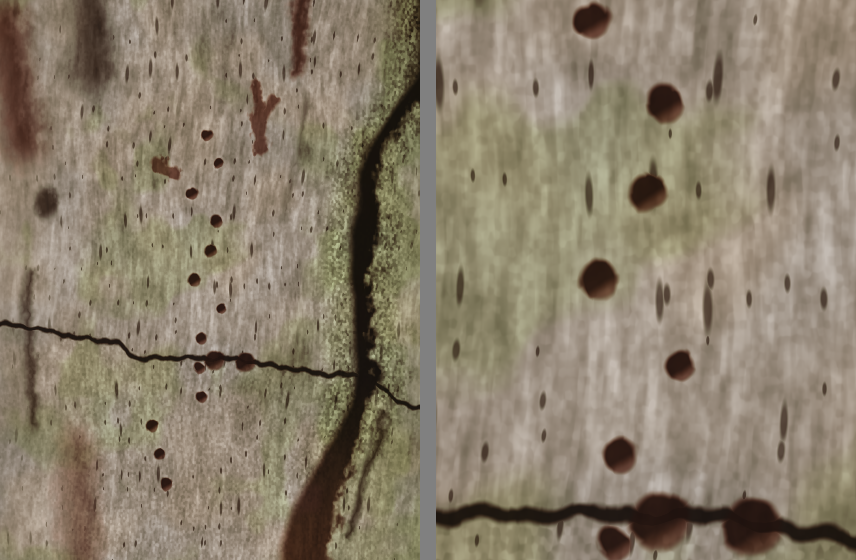
Left, the full canvas; right, a detail of the centre.
Reproduce this texture procedurally as a Shadertoy shader.

```glsl
// Weathered wood: upright fibres, worm holes, soft hollows and mossy cracks.
// Smoothed cellular noise gives grain and relief, capsule distances carve hollows;
// one tone value is then mapped to a ramp from crack black to pale fibre.

const vec3 RAMP[6] = vec3[6](
    vec3(.08, .06, .05), vec3(.23, .17, .13), vec3(.36, .30, .25),
    vec3(.47, .43, .36), vec3(.58, .53, .47), vec3(.69, .65, .60));

float hash(vec2 c) {
    vec3 q = fract(c.xyx * .1031);
    q += dot(q, q.yzx + 33.33);
    return fract((q.x + q.y) * q.z);
}

// Cellular noise, cell values blended by distance
float cells(vec2 p) {
    vec2 id = floor(p), f = p - id;
    float sum = 0., total = 0.;
    for (int i = 0; i < 9; i++) {
        vec2 o = vec2(i % 3 - 1, i / 3 - 1), c = id + o;
        vec2 d = o + .2 + .6 * vec2(hash(c), hash(c + 57.)) - f;
        float w = exp(-6. * dot(d, d));
        sum += w * hash(c + 131.);
        total += w;
    }
    return sum / total;
}

float layers(vec2 p) {
    return .5 * cells(p) + .3 * cells(p * 2.1 + 7.) + .2 * cells(p * 4.3 + 19.);
}

// Scattered upright slits, at most one per cell
float slits(vec2 p, vec2 cell, vec2 size, float share) {
    vec2 id = floor(p / cell);
    vec2 center = (id + .3 + .4 * vec2(hash(id + 3.), hash(id + 11.))) * cell;
    float d = length((p - center) / (size * (.5 + .7 * hash(id + 23.))));
    return (1. - smoothstep(.5, 1.2, d)) * step(hash(id + 41.), share);
}

float groove(vec2 p, vec2 a, vec2 b, float radius, float blur) {
    vec2 pa = p - a, ba = b - a;
    float d = length(pa - ba * clamp(dot(pa, ba) / dot(ba, ba), 0., 1.));
    return 1. - smoothstep(-blur, blur, d - radius);
}

float crackHeight(float x) {
    return .42 - .03 * (smoothstep(0., .2, x) + smoothstep(.2, .25, x)
        + smoothstep(.38, .62, x) + 2. * smoothstep(.63, .75, x))
        + .002 * sin(x * 95.) + .0015 * sin(x * 211.);
}

// x: hole mask, y: pale rim, z: lit lower wall
vec3 wormHole(vec2 p, vec2 center, float radius) {
    vec2 v = (p - center) / radius;
    float d = length(v), mask = 1. - smoothstep(.75, 1.1, d);
    return vec3(mask, exp(-14. * (d - 1.2) * (d - 1.2)), mask * smoothstep(.1, .9, .6 * v.x - v.y));
}

vec3 woodRamp(float tone) {
    int i = int(clamp(floor(tone), 0., 4.));
    return mix(RAMP[i], RAMP[i + 1], tone - float(i));
}

void mainImage(out vec4 fragColor, in vec2 fragCoord) {
    vec2 p = fragCoord / iResolution.y;
    float broad = layers(p * vec2(9, 5)) - .5;
    float rough = layers(p * vec2(48, 34) + 5.) - .5;
    vec2 w = p + .03 * vec2(broad, -broad) + .022 * rough;
    vec2 grain = vec2(p.x - .12 * p.x * p.y + .004 * sin(p.y * 17. + p.x * 9.), p.y);
    float crackY = crackHeight(p.x);
    float below = 1. - smoothstep(-.01, .01, p.y - crackY);
    float right = smoothstep(.62, .75, p.x);
    float focus = mix(.45, 1., smoothstep(.02, .2, p.x) * (1. - .6 * right));

    // Fibres, speckle and side-lit relief
    float fibre = cells(grain * vec2(170, 24)) - .5;
    float fine = cells(grain * vec2(300, 65) + 31.) - .5;
    float speck = cells(p * vec2(260, 210)) - .5;
    vec2 scale = vec2(24, 9);
    float relief = layers(grain * scale) - layers((grain + vec2(.006, -.006)) * scale);
    float tone = 4.22 + 1.5 * (broad + rough) + 2.2 * relief;
    tone += focus * (mix(1.1, .6, below) * fibre + .7 * fine + mix(.6, 1.1, below) * speck);
    tone -= .55 * right + .45 * smoothstep(.75, 1., p.y);
    tone -= .5 * below * (1. - smoothstep(.02, .1, p.x));

    // Soft hollows
    float red = groove(w, vec2(.01, .96), vec2(.035, .75), .03, .035);
    float dark = .68 * max(red, groove(w, vec2(.17, 1.02), vec2(.16, .88), .035, .035));
    dark = max(dark, .75 * groove(w, vec2(.075, .65), vec2(.08, .635), .017, .014));
    dark = max(dark, .8 * groove(w, vec2(.055, .5), vec2(.055, .24), .007, .014));
    float trough = groove(w, vec2(.14, .2), vec2(.15, -.02), .03, .03);
    float gully = groove(w, vec2(.535, 1.02), vec2(.53, .88), .013, .012);
    dark = max(dark, max(.4 * trough, .75 * gully));
    dark = max(dark, .5 * groove(w, vec2(.55, .83), vec2(.51, .62), .006, .013));

    // Ragged cavities and slits along the grain
    float cavity = max(groove(w, vec2(.455, .85), vec2(.465, .74), .012, .004),
        groove(w, vec2(.465, .78), vec2(.49, .825), .008, .004));
    cavity = max(cavity, groove(w, vec2(.28, .705), vec2(.31, .695), .012, .004));
    float slit = max(slits(grain, vec2(.037, .065), vec2(.0028, .015), .3),
        slits(grain + .017, vec2(.023, .031), vec2(.002, .006), .25));
    dark = max(dark, .62 * max(cavity, focus * slit));
    red = max(max(red, .6 * trough), max(gully, cavity));

    // Long fissure and the thin crack beside it
    float foot = 1. - smoothstep(0., .35, p.y);
    float fissureX = .655 + .11 * smoothstep(.68, .9, p.y) - .105 * foot;
    float away = abs(w.x - fissureX) + .022 * rough;
    float fissure = 1. - smoothstep(-.012, .012, away - .021 - .022 * foot);
    dark = max(dark, fissure * mix(.98, .78, foot));
    dark = max(dark, .8 * groove(w, vec2(.69, .26), vec2(.625, .04), .006, .009));
    red = max(red, fissure * foot);

    // Cross crack of varying width
    float gap = abs(p.y - crackY + .006 * rough);
    float width = .0025 + .003 * cells(vec2(p.x * 30., 2));
    dark = max(dark, .93 - .93 * smoothstep(width * .5, width + .003, gap));
    tone -= .5 * exp(-gap * 90.);

    // Worm holes: a wandering column, then a pair on the crack
    vec3 hole = vec3(0);
    for (int i = 0; i < 15; i++) {
        float k = float(i), y = .76 - .052 * k, pairX = .384 + .054 * (k - 13.);
        vec2 c = vec2(.28 + .026 * sin(k * 2.3) + .09 * smoothstep(.2, .36, y), y);
        bool paired = i > 12;
        if (paired) c = vec2(pairX, crackHeight(pairX));
        float radius = paired ? .018 : .008 + .005 * hash(vec2(k, 4));
        hole = max(hole, wormHole(p + .008 * rough, c, radius));
    }
    tone += .35 * hole.y * (1. - hole.x);
    dark = max(dark, hole.x * (.9 - .35 * hole.z));
    red = max(red, hole.x);

    // Moss hugs the fissure and drifts in thin patches
    float patches = smoothstep(.5, .68, layers(p * vec2(7, 6) + 43.));
    float edge = exp(-pow(abs(away - .035) / .035, 2.)) * smoothstep(.1, .3, p.y);
    float moss = min(.75 * edge + .6 * patches + .4 * right, 1.);
    tone += edge * (2.4 * speck - .7) - .3 * patches;

    // Tone to colour, then tints
    vec3 color = woodRamp(clamp(tone, 0., 5.7) * (1. - dark));
    color *= mix(vec3(1), vec3(.93, 1.01, .82), moss);
    color *= mix(vec3(1), vec3(1.14, .9, .86), red);
    color *= mix(vec3(1.02, .99, .96), vec3(.99, 1, 1.03), cells(p * 13. + 3.));
    fragColor = vec4(color, 1);
}
```
